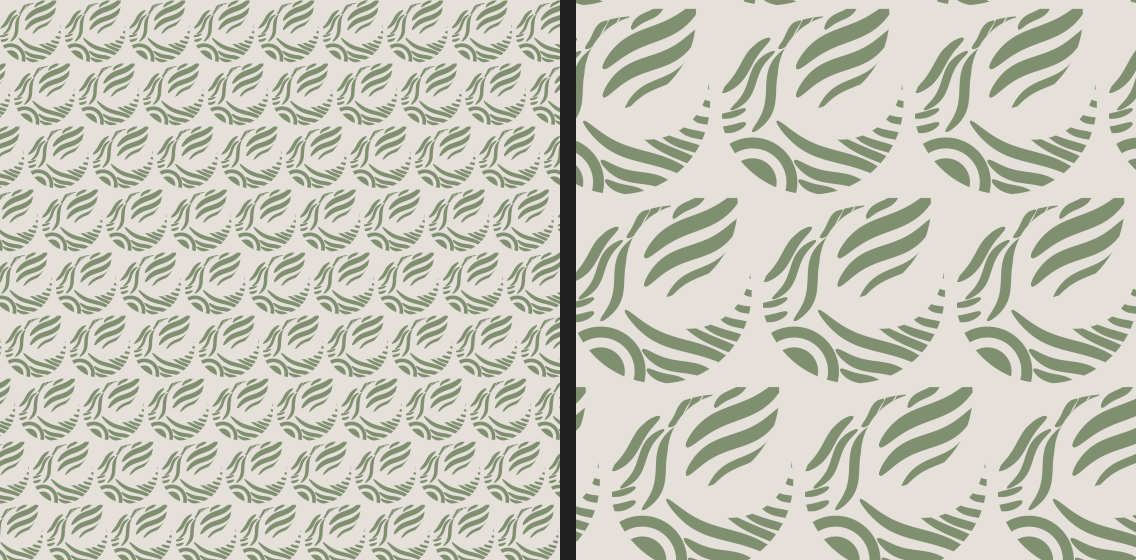
Left: the whole. Right: its middle third, enlarged.
Give the GLSL for this pattern, as a three.js fragment shader.

```glsl
// Sage zebra-striped round motifs, each a leaf in a crescent, in staggered rows on warm ivory.
varying vec2 vUv;

const float UNITS = 768.0;              // design units across the canvas
const vec2 TILE = vec2(88.4, 86.45);    // repeat size
const float ROW_SHIFT = 19.0;           // sideways step of each row
const vec3 IVORY = vec3(0.90, 0.88, 0.86);
const vec3 SAGE = vec3(0.50, 0.56, 0.44);

float circle(vec2 p, vec2 center, float radius) {
  return length(p - center) - radius;
}

// Tapered stroke from a to b; bend bows it, wave gives it an S curve.
float stripe(vec2 p, vec2 a, vec2 b, float halfWidth, float bend, float wave) {
  vec2 span = b - a;
  float len = length(span);
  vec2 dir = span / len;
  float t = dot(p - a, dir) / len;
  float s = clamp(t, 0.0, 1.0);
  float side = dot(p - a, vec2(-dir.y, dir.x));
  float curve = bend * sin(3.14159 * s) + wave * sin(6.28318 * s);
  float taper = pow(max(4.0 * s * (1.0 - s), 0.0), 0.45);
  return max(abs(side - curve) - halfWidth * taper, (abs(t - 0.5) - 0.5) * len);
}

// Pointed leaf in the upper right.
float leaf(vec2 p) {
  float d = stripe(p, vec2(47.0, 10.0), vec2(62.0, -2.0), 2.0, 0.0, -0.8);
  d = min(d, stripe(p, vec2(34.0, 28.0), vec2(79.0, -3.0), 3.8, 0.0, -2.2));
  d = min(d, stripe(p, vec2(34.0, 41.0), vec2(78.0, 10.0), 3.5, 0.0, -2.6));
  d = min(d, stripe(p, vec2(44.0, 47.0), vec2(76.0, 21.0), 2.0, 0.5, -2.0));
  float outline = max(circle(p, vec2(70.5, 40.8), 43.1), circle(p, vec2(33.5, 4.2), 43.1));
  return max(d, outline);
}

// Wavy bands down the left flank, with short bars crossing its top.
float flank(vec2 p) {
  float d = stripe(p, vec2(22.0, 14.0), vec2(0.0, 39.0), 2.5, 0.0, 1.2);
  d = min(d, stripe(p, vec2(24.0, 20.0), vec2(4.0, 47.0), 2.0, 0.0, 1.8));
  d = min(d, stripe(p, vec2(31.0, 18.0), vec2(14.0, 57.0), 2.5, 0.0, 2.6));
  d = min(d, stripe(p, vec2(-2.0, 50.0), vec2(11.0, 46.5), 1.5, 0.8, 0.0));
  d = min(d, stripe(p, vec2(-2.0, 56.0), vec2(11.0, 53.0), 1.8, 1.0, 0.0));
  for (int i = 0; i < 3; i++) {
    vec2 start = vec2(26.0, 19.0) + float(i) * vec2(6.5, -4.0);
    d = min(d, stripe(p, start, start + vec2(10.0, -13.0), 1.8, 0.0, 0.6));
  }
  return d;
}

// Nested arch and sweeping bands along the base.
float base(vec2 p) {
  vec2 archCenter = vec2(14.0, 80.0);
  float d = min(circle(p, archCenter, 11.0), abs(circle(p, archCenter, 18.0)) - 2.5);
  d = min(d, stripe(p, vec2(25.0, 52.0), vec2(78.0, 79.0), 2.8, 2.5, 2.0));
  d = min(d, stripe(p, vec2(33.0, 70.0), vec2(70.0, 86.0), 2.8, 0.0, 1.8));
  return min(d, stripe(p, vec2(35.0, 79.0), vec2(56.0, 88.0), 2.2, 0.0, 0.8));
}

// Slanted bars fanning up the right side.
float fan(vec2 p, vec2 hollowCenter, float hollowRadius) {
  float d = 1e3;
  for (int i = 0; i < 6; i++) {
    float k = float(i);
    float angle = 1.66 - 0.32 * k;
    vec2 inner = hollowCenter + (hollowRadius - 2.0) * vec2(cos(angle), sin(angle));
    vec2 outer = vec2(87.0, 77.0 - 7.5 * k);
    d = min(d, stripe(p, inner, outer, 2.1 - 0.12 * k, 0.0, 0.6));
  }
  return d;
}

// Whole motif; y runs down from the top of the tile.
float motif(vec2 p) {
  vec2 hollowCenter = vec2(54.0, 32.0);
  float hollowRadius = 28.5;
  float crescent = min(min(flank(p), base(p)), fan(p, hollowCenter, hollowRadius));
  float outline = max(circle(p, vec2(41.0, 43.5), 42.0), circle(p, vec2(50.0, 57.0), 53.0));
  crescent = max(crescent, outline);
  crescent = max(crescent, -circle(p, hollowCenter, hollowRadius));
  return max(min(crescent, leaf(p)), 0.7 - p.y);
}

void main() {
  vec2 p = vec2(vUv.x, 1.0 - vUv.y) * UNITS;
  float row = floor(p.y / TILE.y);
  p.x -= 0.5 + ROW_SHIFT * row;
  vec2 local = mod(p, TILE);
  float blur = 0.7 * UNITS * fwidth(vUv.x);
  float ink = 1.0 - smoothstep(-blur, blur, motif(local));
  gl_FragColor = vec4(mix(IVORY, SAGE, ink), 1.0);
}
```
